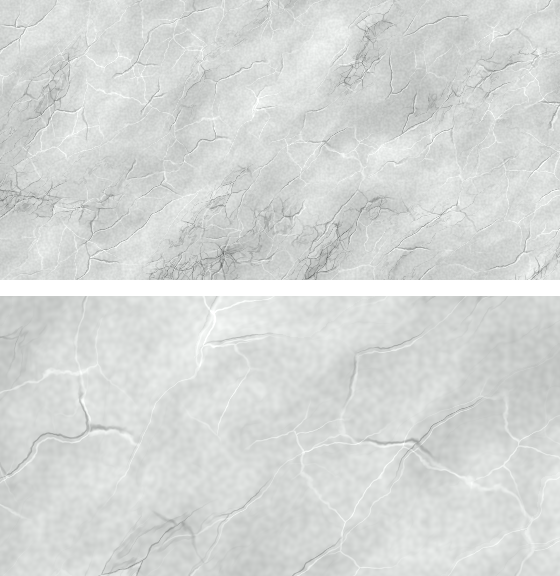
Top: the whole. Bottom: its middle third, enlarged.
This texture is drawn by a Shadertoy shader. Its source:

```glsl
// Pale grey marble with diagonal smoky bands, crackled veins and hairline cracks.
// Warped gradient noise makes the clouds, bands and streaks; Voronoi borders,
// stretched along the vein direction, make the crackle, fractures and facets.

#define VEIN_ANGLE 0.74
#define BASE_TONE 0.849
#define CLOUD_DEPTH 0.085
#define MOTTLE_DEPTH 0.06
#define BAND_DEPTH 0.075
#define PATCH_DEPTH 0.045
#define CRACKLE_DEPTH 0.17
#define FRACTURE_DEPTH 0.17
#define HIGHLIGHT 0.10
#define GRAIN_DEPTH 0.05
#define LINE_WIDTH 0.0013
#define TINT vec3(-0.005, 0.006, -0.001)

vec2 hash2(vec2 p) {
    vec3 h = fract(p.xyx * vec3(0.1031, 0.1030, 0.0973));
    h += dot(h, h.yzx + 33.33);
    return fract((h.xx + h.yz) * h.zy);
}

float cornerSlope(vec2 corner, vec2 offset) {
    float angle = 6.2832 * hash2(corner).x;
    return dot(vec2(cos(angle), sin(angle)), offset);
}

float gradientNoise(vec2 p) {
    vec2 i = floor(p), f = p - i;
    vec2 u = f * f * f * (f * (f * 6.0 - 15.0) + 10.0);
    vec2 e = vec2(1.0, 0.0);
    float low = mix(cornerSlope(i, f), cornerSlope(i + e, f - e), u.x);
    float high = mix(cornerSlope(i + e.yx, f - e.yx), cornerSlope(i + 1.0, f - 1.0), u.x);
    return mix(low, high, u.y);
}

float fbm(vec2 p) {
    float sum = 0.0, amplitude = 1.0;
    for (int i = 0; i < 5; i++) {
        sum += amplitude * gradientNoise(p);
        p = 2.0 * p + 7.3;
        amplitude *= 0.52;
    }
    return sum;
}

// Voronoi cells: x is the distance to the border, y a random value per cell
vec2 cells(vec2 p) {
    vec2 i = floor(p), f = p - i;
    vec2 nearest = vec2(8.0), second = vec2(8.0);
    float id = 0.0;
    for (int y = -1; y <= 1; y++)
    for (int x = -1; x <= 1; x++) {
        vec2 g = vec2(x, y);
        vec2 h = hash2(i + g + 40.0);
        vec2 r = g + h - f;
        if (dot(r, r) < dot(nearest, nearest)) {
            second = nearest;
            nearest = r;
            id = fract(h.x * 7.0 + h.y * 3.0);
        } else if (dot(r, r) < dot(second, second)) {
            second = r;
        }
    }
    return vec2(dot(0.5 * (nearest + second), normalize(second - nearest)), id);
}

// Soft thin line around zero distance, never narrower than a pixel
float hairline(float dist, float width) {
    return 1.0 - smoothstep(0.0, width + 0.6 / iResolution.y, abs(dist));
}

void mainImage(out vec4 fragColor, in vec2 fragCoord) {
    vec2 p = fragCoord / iResolution.y + 5.0;

    // Broad and fine warps, then axes along (x) and across (y) the veins
    vec2 broad = vec2(fbm(p * 2.3 + 3.0), fbm(p * 2.3 + 19.0));
    vec2 fine = vec2(fbm(p * 16.0 + 8.0), fbm(p * 16.0 + 27.0));
    vec2 w = p + 0.06 * broad + 0.011 * fine;
    float c = cos(VEIN_ANGLE), s = sin(VEIN_ANGLE);
    vec2 q = vec2(c * w.x + s * w.y, c * w.y - s * w.x);

    // Clouds, mottling and dark patches, all drawn out along the veins
    float cloud = fbm(q * vec2(1.6, 3.6) + 11.0);
    float mottle = fbm(q * vec2(9.0, 15.0) + 2.0);
    float patches = smoothstep(0.12, 0.3, fbm(q * vec2(1.9, 3.1) + 33.0));
    float tone = BASE_TONE + CLOUD_DEPTH * cloud + MOTTLE_DEPTH * mottle;
    tone -= PATCH_DEPTH * patches * (0.8 + mottle);

    // Smoky bands along the zero lines of a stretched noise
    float ridge = abs(gradientNoise(q * vec2(0.75, 2.6) + 4.0) + 0.05 * mottle);
    float presence = smoothstep(-0.25, 0.15, gradientNoise(p * 2.1 + 14.0));
    float band = (1.0 - smoothstep(0.0, 0.26, ridge)) * presence;
    float core = (1.0 - smoothstep(0.0, 0.045, ridge)) * presence;
    tone -= BAND_DEPTH * (band * (0.6 + mottle) + core * (0.3 + 1.5 * mottle));

    // Ragged streaks that thread through the bands
    float streak = abs(fbm(q * vec2(5.0, 13.0) + 23.0));
    tone -= 0.10 * (0.12 + band) * (1.0 - smoothstep(0.0, 0.07, streak));

    // Coarse and fine crackle inside the bands, with toned chips between
    vec2 crackle = cells(q * vec2(11.0, 21.0));
    float splinter = cells(q * vec2(23.0, 40.0) + 5.0).x;
    float broken = smoothstep(-0.2, 0.25, fbm(p * 5.0 + 51.0));
    float shatter = smoothstep(0.12, 0.6, band) * broken;
    float crush = smoothstep(0.45, 0.9, band) * broken;
    tone -= CRACKLE_DEPTH * shatter * hairline(crackle.x / 15.0, LINE_WIDTH * 1.3);
    tone -= CRACKLE_DEPTH * 0.7 * crush * hairline(splinter / 30.0, LINE_WIDTH);
    tone += 0.08 * shatter * (crackle.y - 0.35);

    // Long fractures: a dark line with a bright lip, and faintly toned facets
    vec2 stretch = vec2(3.4, 8.5);
    vec2 facet = cells(q * stretch);
    float lip = cells((q + vec2(0.001, 0.005)) * stretch).x;
    float open = smoothstep(0.0, 0.25, gradientNoise(p * 5.5 + 61.0) + 0.12 * band);
    float healed = smoothstep(-0.25, 0.2, gradientNoise(p * 4.7 + 72.0));
    tone += 0.03 * (facet.y - 0.5);
    tone -= FRACTURE_DEPTH * open * hairline(facet.x / 6.5, LINE_WIDTH);
    tone += HIGHLIGHT * max(open, 0.6 * healed) * hairline(lip / 6.5, LINE_WIDTH);

    // Faint hairlines at two sizes, running in all directions
    float web = cells(w * 5.5 + 9.0).x;
    float fineWeb = cells(q * vec2(9.0, 14.0) + 31.0).x;
    float webFade = smoothstep(0.0, 0.3, gradientNoise(p * 3.1 + 83.0));
    float fineFade = smoothstep(0.0, 0.35, gradientNoise(p * 6.3 + 94.0));
    tone += HIGHLIGHT * 0.8 * webFade * hairline(web / 5.5, LINE_WIDTH);
    tone += HIGHLIGHT * 0.9 * fineFade * hairline(fineWeb / 11.0, LINE_WIDTH);

    // Stone grain
    tone += GRAIN_DEPTH * (gradientNoise(p * 117.0) + 0.5 * gradientNoise(p * 61.0));
    fragColor = vec4(clamp(vec3(tone) + TINT, 0.0, 1.0), 1.0);
}
```
